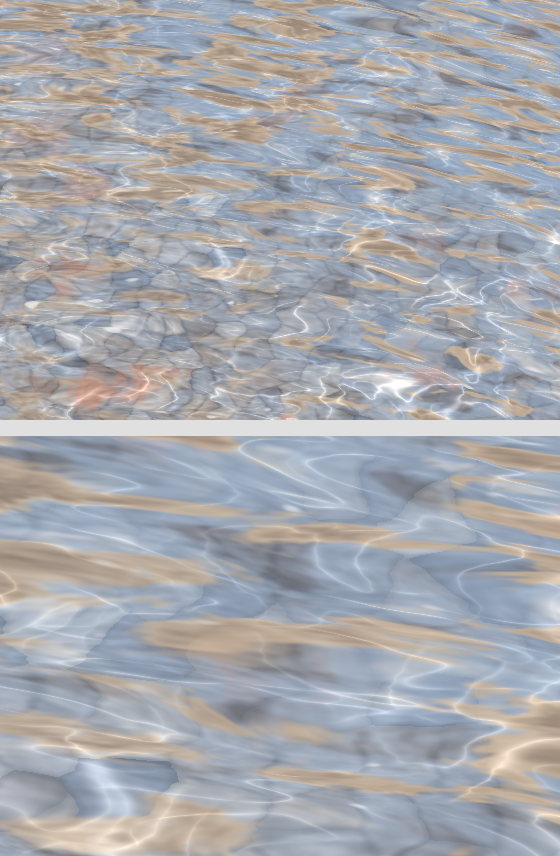
Top: the whole. Bottom: its middle third, enlarged.
Give the GLSL for this texture, as a WebGL 2 fragment shader.

```glsl
#version 300 es
precision highp float;
// Clear rippled shallows: sky and ochre reflections sliding over a pebble bed.

#define WAVE_FREQ vec2(6.2, 21.0)
#define PEBBLE_FREQ vec2(15.0, 23.0)
#define OCHRE_LEVEL 0.17
#define CAUSTIC_GAIN 0.30
#define RIPPLE_GAIN 0.085
#define BLUE vec3(0.59, 0.67, 0.77)
#define SLATE vec3(0.44, 0.465, 0.52)
#define GREY vec3(0.64, 0.63, 0.64)
#define PALE vec3(0.81, 0.81, 0.81)
#define TAN vec3(0.79, 0.70, 0.60)
#define BROWN vec3(0.62, 0.53, 0.45)
#define CORAL vec3(0.80, 0.56, 0.47)

uniform vec2 u_resolution;
out vec4 fragColor;

vec2 hash2(vec2 p) {
  vec3 h = fract(p.xyx * vec3(0.1031, 0.1030, 0.0973));
  h += dot(h, h.yzx + 33.33);
  return fract((h.xx + h.yz) * h.zy);
}

float corner(vec2 cell, vec2 offset) {
  return dot(hash2(cell) * 2.0 - 1.0, offset);
}

// Gradient noise, roughly -1 to 1.
float noise(vec2 p) {
  vec2 i = floor(p), f = p - i;
  vec2 u = f * f * f * (f * (f * 6.0 - 15.0) + 10.0);
  vec2 e = vec2(1.0, 0.0);
  float low = mix(corner(i, f), corner(i + e.xy, f - e.xy), u.x);
  float high = mix(corner(i + e.yx, f - e.yx), corner(i + e.xx, f - e.xx), u.x);
  return 1.5 * mix(low, high, u.y);
}

float fbm(vec2 p) {
  float sum = 0.0, gain = 0.8;
  for (int i = 0; i < 4; i++) {
    sum += gain * noise(p);
    p = p * 2.03 + vec2(17.3, 9.1);
    gain *= 0.5;
  }
  return sum;
}

// Cell pattern: x = distance to the gap, yz = random pair of the stone.
vec3 pebbles(vec2 p) {
  vec2 i = floor(p), f = p - i, id = vec2(0.0);
  float nearest = 8.0, second = 8.0;
  for (int y = -1; y <= 1; y++)
    for (int x = -1; x <= 1; x++) {
      vec2 g = vec2(x, y);
      float d = length(g + hash2(i + g) * 0.9 - f);
      if (d < nearest) { second = nearest; nearest = d; id = i + g; }
      else second = min(second, d);
    }
  return vec3(second - nearest, hash2(id + 71.0));
}

// Thin bright lines along the zero crossings of a noise field.
float caustic(vec2 p, float width) {
  float n = abs(noise(p) + 0.3 * noise(p * 2.1 + 5.0));
  return exp(-n / width);
}

void main() {
  vec2 p = gl_FragCoord.xy / u_resolution.y;
  float right = smoothstep(0.1, 0.95, p.x + 0.35 * (p.y - 0.5));
  float far = smoothstep(0.1, 0.85, p.y);

  // Wave space: crests tilt down to the right and crowd together far away.
  float h = p.y + 0.02 * p.x + 0.09 * p.x * p.x;
  vec2 q = vec2(p.x, h * (1.0 + 0.42 * h)) * WAVE_FREQ + 40.0;
  vec2 bend = vec2(noise(q * 0.7 + 3.0), noise(q * 0.6 + 19.0));
  q += bend * vec2(0.55, 0.5);
  float swell = fbm(q);
  float sheen = fbm(q * vec2(1.1, 0.85) + 57.0);

  // Stone bed, refracted by the swell.
  vec2 refracted = p + vec2(0.018, 0.012) * vec2(swell, sheen) + 0.012 * bend;
  vec3 stone = pebbles(refracted * PEBBLE_FREQ);
  vec3 bed = mix(SLATE, GREY, smoothstep(0.0, 0.45, stone.y));
  bed = mix(bed, mix(TAN, PALE, stone.z), smoothstep(0.45, 1.0, stone.y) * 0.8);
  bed = mix(bed, BROWN, 0.55 * smoothstep(0.6, 0.9, stone.z));
  bed *= mix(0.82, 1.03, smoothstep(0.0, 0.22, stone.x));
  bed *= 1.0 + 0.16 * fbm(refracted * vec2(26.0, 40.0));

  // Sky reflection, from dark troughs to pale crests.
  vec3 sky = mix(SLATE, BLUE, smoothstep(-0.5, -0.08, sheen));
  sky = mix(sky, PALE, 0.85 * smoothstep(0.12, 0.6, sheen));
  float patchy = noise(p * vec2(2.6, 4.0) + 11.0);
  float cover = 0.36 + 0.24 * right + 0.28 * far + 0.3 * patchy + 0.25 * sheen;
  vec3 col = mix(bed, sky, clamp(cover, 0.12, 0.92));

  // Coral stones showing in loose groups, mostly near and to the left.
  float group = noise(refracted * vec2(3.6, 6.5) + 31.0) + 0.35 * fbm(refracted * 17.0);
  float coral = smoothstep(0.28, 0.62, group) * mix(1.0, 0.35, max(far, right * 0.6));
  col = mix(col, CORAL, 0.65 * coral);

  // Ochre reflections: crisp lenses on the right, hazy on the left.
  float level = OCHRE_LEVEL - 0.20 * (far - 0.5) + 0.08 * (right - 0.5) - 0.16 * patchy;
  float soft = mix(0.24, 0.09, max(right, far * 0.7));
  float ochre = smoothstep(level - soft, level + soft, swell);
  vec3 warm = mix(TAN, BROWN, smoothstep(0.04, 0.5, swell - level + 0.2 * sheen));
  col = mix(col, warm, ochre * mix(0.62, 0.88, max(right, far)));

  // Caustic net over the bed and thin glints along the wave slopes.
  float net = caustic(refracted * vec2(10.0, 17.0) + bend * 0.5, 0.055);
  float lit = smoothstep(-0.2, 0.5, noise(p * vec2(5.0, 8.0) + 83.0));
  float glint = caustic(q * vec2(1.2, 1.35) + 91.0, 0.045) * smoothstep(0.0, 0.5, sheen + 0.2);
  float light = net * lit * mix(1.0, 0.45, far) + 0.55 * glint;
  col += CAUSTIC_GAIN * light * vec3(1.0, 0.97, 0.92);

  // Fine surface ripples, strongest on the left.
  float ripple = noise(q * vec2(4.5, 4.2) + 7.0) + 0.6 * noise(q * vec2(9.0, 7.5) + 23.0);
  col += RIPPLE_GAIN * ripple * mix(1.0, 0.45, right);
  float spark = smoothstep(0.62, 0.85, noise(q * vec2(3.0, 2.2) + 131.0) + 0.2 * sheen);
  col = mix(col, vec3(0.94), 0.7 * spark);

  fragColor = vec4(clamp(col, 0.0, 1.0), 1.0);
}
```
